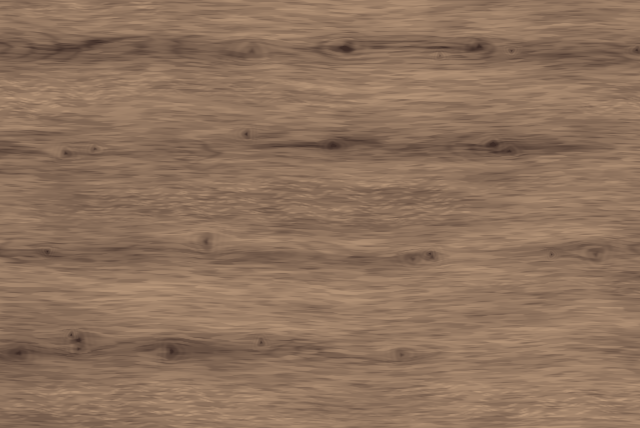
Write a Shadertoy shader that draws this texture.

```glsl
// Brown oak board with horizontal grain: four wavy heart lines carry nested
// growth rings, dark smudges and knots; pale ray flecks lie between them.
// Tone is summed from smooth cellular noise, cellular dashes and layered sines.
#define BASE_COLOR vec3(0.583, 0.470, 0.381)
#define TONE_TINT vec3(1.0, 0.87, 0.68)
#define HEART_START 0.175
#define HEART_STEP 0.238
#define RING_GAP 0.0125
#define RING_DEPTH 0.085
#define SMUDGE_DEPTH 0.13
#define GRAIN_DEPTH 0.10
#define PORE_DEPTH 0.055
#define FLECK_LIGHT 0.075
#define KNOT_COUNT 26
#define KNOT_DEPTH 0.20

vec2 hash2(vec2 c) {
    vec3 q = fract(c.xyx * vec3(0.1031, 0.1030, 0.0973));
    q += dot(q, q.yzx + 33.33);
    return fract((q.xx + q.yz) * q.zy);
}

float cellValue(vec2 h) { return fract(dot(h, vec2(17.0, 31.0))); }

// Smooth cellular noise, centred on zero
float cellTone(vec2 p) {
    vec2 cell = floor(p);
    float sum = 0.0, total = 0.0;
    for (int j = -1; j <= 1; j++)
    for (int i = -1; i <= 1; i++) {
        vec2 c = cell + vec2(i, j);
        vec2 h = hash2(c);
        vec2 d = p - c - h;
        float w = exp(-9.0 * dot(d, d));
        sum += w * cellValue(h);
        total += w;
    }
    return sum / total - 0.5;
}

// Short tapered strokes scattered one per cell
float dashes(vec2 p, float density, float halfWidth) {
    vec2 cell = floor(p);
    float stroke = 0.0;
    for (int j = -1; j <= 1; j++)
    for (int i = -1; i <= 1; i++) {
        vec2 c = cell + vec2(i, j);
        vec2 h = hash2(c + 71.0);
        vec2 d = abs(p - c - h);
        float s = (1.0 - smoothstep(0.1, 0.7, d.x))
                * (1.0 - smoothstep(0.3 * halfWidth, halfWidth, d.y));
        stroke = max(stroke, s * step(cellValue(h), density));
    }
    return stroke;
}

// Slow vertical drift of the grain along the board
float drift(float x, float id) {
    return 0.007 * sin(3.1 * x + 2.3 * id) + 0.004 * sin(7.7 * x + 4.1 * id)
         + 0.0015 * sin(19.0 * x + id);
}

// Adds knot darkness to x and returns the grain offset around knots in y
vec2 knots(vec2 p) {
    vec2 result = vec2(0.0);
    for (int i = 0; i < KNOT_COUNT; i++) {
        float n = float(i), id = mod(n, 4.0);
        vec2 h = hash2(vec2(n, 5.0)), g = hash2(vec2(n, 19.0));
        float x = 1.5 * fract(h.x + 0.618 * n);
        float y = HEART_START + HEART_STEP * id + drift(x, id);
        y += (h.y - 0.5) * 0.09 * g.y;
        float radius = mix(0.004, 0.013, g.x * g.x);
        vec2 d = p - vec2(x, y);
        float k = length(d * vec2(mix(0.45, 1.3, g.y), 1.0)) / radius;
        k *= 1.0 + 0.15 * sin(3.0 * atan(d.y, d.x) + 6.0 * h.x);
        float rings = exp(-0.55 * k) * (0.5 + 0.5 * cos(4.5 * k));
        result.x += mix(0.5, 1.0, h.y) * exp(-k * k) + 0.35 * rings;
        vec2 q = d / (radius * vec2(5.0, 2.6));
        result.y -= 0.7 * d.y * exp(-dot(q, q));
    }
    return result;
}

void mainImage(out vec4 fragColor, in vec2 fragCoord) {
    vec2 p = fragCoord / iResolution.y;
    vec2 knot = knots(p);
    vec2 g = vec2(p.x, p.y + knot.y);

    // Nearest heart line and signed distance to it
    float id = floor((g.y - HEART_START) / HEART_STEP + 0.5);
    float dy = g.y - HEART_START - HEART_STEP * id - drift(g.x, id);
    float nearHeart = exp(-dy * dy / 0.0022) * (1.0 - smoothstep(0.08, 0.11, abs(dy)));
    g.y -= drift(g.x, 1.0);

    // Broad bands, streaks and fine fibres
    float streak = cellTone(g * vec2(3.0, 26.0));
    float fibre = cellTone(g * vec2(9.0, 95.0));
    float tone = 0.09 * cellTone(g * vec2(0.8, 7.0) + 3.0) + 0.08 * streak;
    tone += GRAIN_DEPTH * (0.75 * fibre + cellTone(g * vec2(22.0, 210.0) + 9.0));
    tone += 0.035 * cellTone(p * vec2(9.0, 5.0) + 40.0);

    // Growth rings: nested long ovals around each heart line
    float depth = 0.032 + 0.028 * sin(5.0 * g.x + 2.1 * id) + 0.009 * sin(13.0 * g.x + 3.7 * id);
    float r = length(vec2(dy, depth)) / RING_GAP + 0.7 * streak + 0.45 * fibre;
    float ring = pow(0.5 + 0.5 * cos(6.2832 * r), 3.0);
    float along = cellTone(vec2(2.2 * g.x, 9.0 * id));
    tone -= RING_DEPTH * ring * nearHeart * smoothstep(-0.45, 0.2, along);

    // Dark smudges and a thin dark seam along the heart
    float patchy = cellTone(vec2(2.6 * g.x, 22.0 * g.y) + 17.0);
    float smudge = exp(-dy * dy / 0.0009) * smoothstep(-0.3, 0.35, patchy);
    float seam = exp(-dy * dy / 0.000012) * smoothstep(-0.1, 0.25, along + 0.4 * streak);
    tone -= SMUDGE_DEPTH * smudge + 0.08 * seam;

    // Dark pores, and pale curved flecks between the hearts
    tone -= PORE_DEPTH * dashes(g * vec2(24.0, 165.0), 0.3, 0.4);
    vec2 f = g + vec2(0.0, 0.004 * sin(48.0 * g.x + 30.0 * g.y));
    float fleckArea = smoothstep(0.05, 0.10, abs(dy)) * smoothstep(-0.1, 0.25, cellTone(g * vec2(2.0, 9.0) + 60.0));
    tone += FLECK_LIGHT * fleckArea * dashes(f * vec2(42.0, 125.0), 0.6, 0.4);

    tone = max(tone - KNOT_DEPTH * knot.x, -0.34);
    fragColor = vec4(BASE_COLOR + tone * TONE_TINT, 1.0);
}
```
